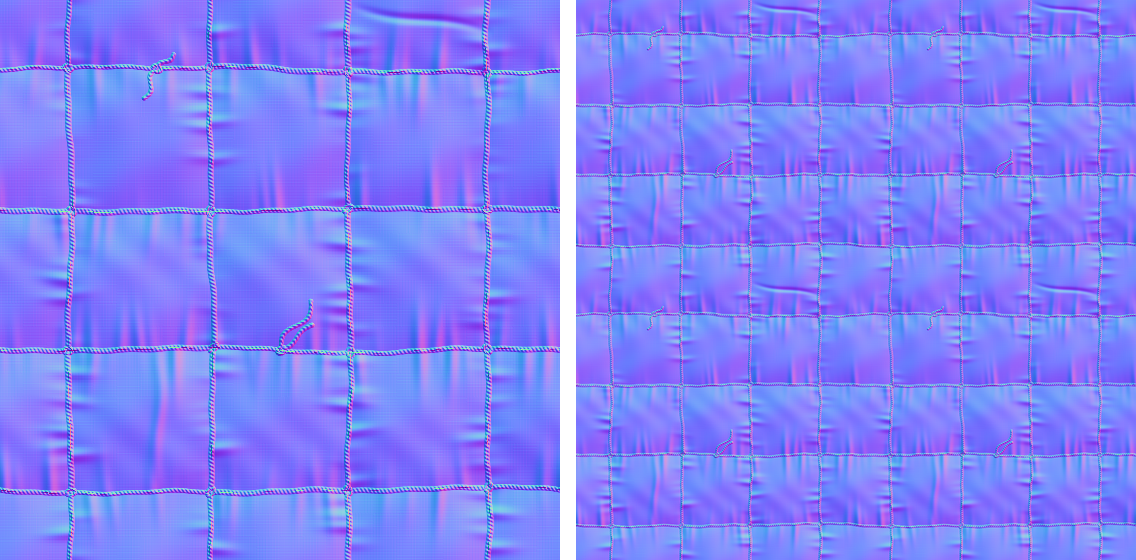
Left: one tile. Right: repeated 2 by 2.
Give the GLSL for this texture map, as a three.js fragment shader.

```glsl
// Tangent-space normal map of puffy quilted canvas, tied by a 4 by 4 net of twisted cord.
// One wrapping height field (pillows, puckers, folds, weave, cord) is
// differentiated numerically; lengths are in quilt cells, a quarter of the canvas.
varying vec2 vUv;

const float TAU = 6.283185;

float hash(vec2 p) {
  return fract(sin(dot(p, vec2(127.1, 311.7))) * 43758.5);
}

// Sideways drift of a seam: jittered crossings with a slight bow between them
float wander(float line, float along, float seed) {
  float i = floor(along), t = fract(along);
  float a = hash(mod(vec2(line, i), 4.0) + seed);
  float b = hash(mod(vec2(line, i + 1.0), 4.0) + seed);
  return 0.05 * (mix(a, b, t) - 0.5) + 0.03 * (a - 0.5) * sin(TAU * t)
    + 0.004 * sin(TAU * 3.0 * t);
}

// Gathered folds running away from a seam, one random fold per slot
float pucker(float along, float dist, float line, float seed, float reach) {
  float s = along * 9.0, sum = 0.0;
  vec2 side = vec2(seed + mod(line, 4.0) * 2.0 + step(0.0, dist), 0.0);
  for (int i = -1; i <= 1; i++) {
    float slot = floor(s) + float(i);
    vec2 id = side + vec2(0.0, mod(slot, 36.0));
    float r = hash(id), lean = hash(id + 41.0) - 0.5;
    float x = s - slot - 0.5 - 0.6 * (hash(id + 73.0) - 0.5) - 2.0 * lean * abs(dist);
    float len = reach * (0.4 + 0.6 * r);
    sum += r * r * r * exp(-7.0 * x * x - dist * dist / (len * len));
  }
  return 0.037 * sum;
}

// Round cord with slanted strands
float cord(float dist, float along, float radius) {
  float q = dist / radius;
  float twist = sin(TAU * (along * 36.0 + 0.35 * q));
  return 0.018 * max(0.0, 1.0 - q * q) * (0.78 + 0.22 * twist);
}

// Distance to a wavy path from the origin to b, and position along it
vec2 path(vec2 p, vec2 b, float bend) {
  float t = clamp(dot(p, b) / dot(b, b), 0.0, 1.0);
  vec2 normal = normalize(vec2(-b.y, b.x));
  return vec2(length(p - b * t - normal * bend * sin(TAU * t)), t);
}

float looseEnd(vec2 p, vec2 b, float bend) {
  vec2 w = path(p, b, bend);
  return cord(w.x, w.y * length(b), 0.018);
}

float fold(vec2 p, vec2 b, float bend, float width) {
  vec2 w = path(p, b, bend);
  return sin(0.5 * TAU * w.y) * exp(-w.x * w.x / (width * width));
}

// Small oval loop of cord
float knot(vec2 p, float turn) {
  float c = cos(turn), s = sin(turn);
  p = mat2(c, s, -s, c) * p * vec2(1.0, 1.3);
  return 1.2 * cord(length(p) - 0.029, (p.x + p.y) * 0.8, 0.017);
}

float weave(vec2 g) {
  vec2 t = g * 48.0;
  vec2 thread = mod(floor(t), 192.0), slub = floor(thread / 8.0);
  return sin(TAU * t.x) * hash(vec2(thread.x, slub.y))
    + sin(TAU * t.y) * hash(vec2(slub.x, thread.y) + 19.0);
}

float height(vec2 g) {
  // Signed distances to the nearest upright and level seams
  vec2 k = floor(g + 0.5), d = g - k;
  d -= vec2(wander(k.x, g.y, 0.0), wander(k.y, g.x, 9.0)) * (1.0 - 2.0 * abs(d));

  // Pillows and soft billows
  vec2 q = 1.0 - 2.0 * abs(d), u = TAU * g / 4.0;
  float h = -dot(vec2(0.045, 0.075), q * q);
  h += 0.009 * sin(3.0 * u.x + 2.0 * u.y + 1.0) + 0.006 * sin(7.0 * u.y - 4.0 * u.x);
  h += 0.004 * sin(9.0 * u.x + 5.0 * u.y + 2.0 * sin(3.0 * u.y));

  // Gathers, two long folds and canvas threads
  h += pucker(g.y, d.x, k.x, 20.0, 0.17) + pucker(g.x, d.y, k.y, 50.0, 0.27);
  h += 0.022 * fold(g - vec2(1.62, 1.98), vec2(0.02, -0.97), 0.025, 0.04);
  h -= 0.028 * fold(g - vec2(3.0, 4.46), vec2(1.03, -0.2), -0.025, 0.032);
  h += 0.00025 * weave(g);

  // Net of cord, each span a little thicker or thinner
  vec2 span = mod(floor(g), 4.0), m = mod(k, 4.0);
  float net = max(
    cord(d.x, g.y, 0.018 + 0.006 * hash(vec2(m.x, span.y) + 5.0)),
    cord(d.y, g.x, 0.016 + 0.007 * hash(vec2(span.x, m.y) + 8.0)));
  net = max(net, knot(d, TAU * hash(m + 3.0)));

  // Two tied joins with loose ends
  vec2 a = g - vec2(1.62, 4.0 + wander(4.0, 1.62, 9.0));
  vec2 b = g - vec2(2.51, 2.0 + wander(2.0, 2.51, 9.0));
  net = max(net, max(knot(a, 0.4), knot(b, 2.6)));
  net = max(net, max(looseEnd(a, vec2(0.12, 0.1), 0.015), looseEnd(a, vec2(-0.09, -0.21), -0.025)));
  net = max(net, max(looseEnd(b, vec2(0.21, 0.35), 0.045), looseEnd(b, vec2(0.22, 0.18), -0.015)));
  return h + net;
}

void main() {
  vec2 g = vUv * 4.0 + 0.5, e = vec2(0.0032, 0.0);
  vec2 slope = vec2(height(g + e.xy) - height(g - e.xy),
                    height(g + e.yx) - height(g - e.yx)) / (2.0 * e.x);
  gl_FragColor = vec4(0.5 + 0.5 * normalize(vec3(-slope, 1.0)), 1.0);
}
```
